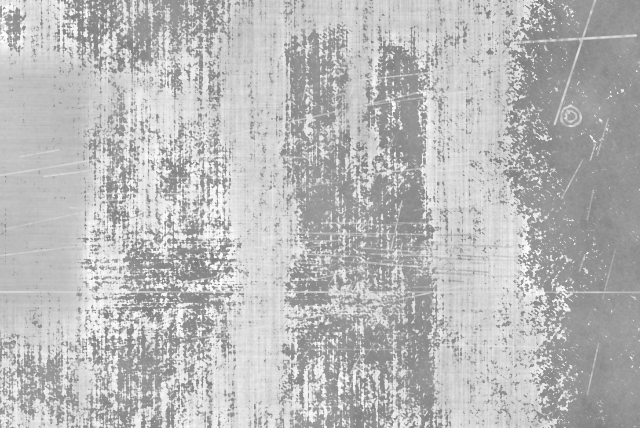
This texture is drawn by a Shadertoy shader. Its source:

```glsl
// Draws worn grey paint flaking off metal, with streaks, grain and scratches.

const float ASPECT = 1.5;
const float METAL = 0.575;
const float PAINT = 0.825;
const float SCRATCH_WHITE = 0.90;

float hash(vec2 p) {
    return fract(sin(dot(p, vec2(127.1, 311.7))) * 43758.545);
}

float noise(vec2 p) {
    vec2 i = floor(p), f = fract(p);
    f = f * f * (3.0 - 2.0 * f);
    return mix(mix(hash(i), hash(i + vec2(1, 0)), f.x),
               mix(hash(i + vec2(0, 1)), hash(i + vec2(1, 1)), f.x), f.y);
}

float fbm(vec2 p) {
    float sum = 0.0, amp = 0.5;
    for (int i = 0; i < 4; i++) {
        sum += amp * noise(p);
        p = mat2(1.66, 1.24, -1.24, 1.66) * p + 17.3;
        amp *= 0.5;
    }
    return sum / 0.9375;
}

// Soft window that is 1 between lo and hi
float band(float x, float lo, float hi, float soft) {
    return smoothstep(lo - soft, lo + soft, x) * (1.0 - smoothstep(hi - soft, hi + soft, x));
}

// Speckle at three sizes, turned off the axes
float speckle(vec2 p) {
    vec2 r = mat2(0.82, 0.57, -0.57, 0.82) * p;
    return 0.44 * noise(r * 270.0) + 0.34 * noise(r.yx * 135.0 + 9.0) + 0.22 * noise(r * 52.0 + 33.0);
}

// Brushed lines along the second axis, fine and coarse
float brush(vec2 p) {
    return 0.6 * noise(p * vec2(310.0, 11.0)) + 0.4 * noise(p * vec2(125.0, 4.0) + 7.0);
}

// Broken straight scratch from a to b
float scratch(vec2 p, vec2 a, vec2 b, float width, float px) {
    vec2 ab = b - a;
    float t = clamp(dot(p - a, ab) / dot(ab, ab), 0.0, 1.0);
    float d = length(p - a - ab * t);
    float broken = 0.3 + 0.7 * noise(vec2(t * 30.0, a.y * 91.0));
    return (1.0 - smoothstep(width * 0.3, width + px, d)) * broken;
}

// Random scratches around a main direction, kept inside a box
float scratchField(vec2 p, float seed, int count, vec2 lo, vec2 hi, float angle, float spread, float size, float px) {
    float sum = 0.0;
    for (int i = 0; i < count; i++) {
        vec2 id = vec2(float(i), seed);
        vec2 a = mix(lo, hi, vec2(hash(id), hash(id + 3.7)));
        float turn = angle + (hash(id + 8.1) - 0.5) * spread;
        float len = size * (0.2 + pow(hash(id + 5.3), 2.0));
        float strength = 0.3 + 0.6 * hash(id + 1.9);
        sum = max(sum, strength * scratch(p, a, a + len * vec2(cos(turn), sin(turn)), 0.001, px));
    }
    return sum;
}

// How much metal shows through, region by region; q runs from 0 to 1
float wearMap(vec2 q) {
    float wear = 0.15;
    wear = max(wear, 0.60 * band(q.x, 0.09, 0.36, 0.04) * smoothstep(0.70, 0.90, q.y));
    wear = max(wear, 0.68 * band(q.x, -0.2, 0.035, 0.02) * band(q.y, 0.87, 0.96, 0.03));
    wear = max(wear, 0.43 * band(q.x, 0.13, 0.37, 0.04) * band(q.y, -0.2, 0.76, 0.1));
    wear = max(wear, 0.53 * band(q.x, 0.12, 0.36, 0.04) * band(q.y, 0.25, 0.45, 0.05));
    wear = max(wear, 0.45 * band(q.x, -0.2, 0.13, 0.03) * (1.0 - smoothstep(0.14, 0.28, q.y)));
    wear = max(wear, 0.60 * band(q.x, 0.45, 0.545, 0.03) * (1.0 - smoothstep(0.87, 0.99, q.y)));
    wear = max(wear, 0.70 * band(q.x, 0.58, 0.675, 0.02) * (1.0 - smoothstep(0.85, 0.98, q.y)));
    wear = max(wear, 0.60 * band(q.x, 0.46, 0.68, 0.03) * (1.0 - smoothstep(0.58, 0.72, q.y)));
    float edge = 0.81 + 0.045 * (1.0 - smoothstep(0.2, 0.45, q.y)) + 0.02 * smoothstep(0.8, 1.0, q.y);
    float rim = 0.6 * smoothstep(edge - 0.04, edge + 0.015, q.x) + 0.45 * smoothstep(edge, edge + 0.09, q.x);
    return max(wear, rim);
}

// Wobbly broken rings
float ringMark(vec2 p, vec2 centre, float px) {
    vec2 d = p - centre;
    float r = length(d) + 0.008 * (fbm(d * 90.0) - 0.5);
    float line = min(abs(r - 0.023), abs(r - 0.012));
    return (1.0 - smoothstep(0.001, 0.002 + px, line)) * (0.3 + 0.7 * noise(d * 110.0 + 40.0));
}

void mainImage(out vec4 fragColor, in vec2 fragCoord) {
    vec2 uv = fragCoord / iResolution.xy;
    vec2 p = uv * vec2(ASPECT, 1.0);
    float px = 1.0 / iResolution.y;

    // Worn regions with ragged outlines
    vec2 warp = vec2(fbm(p * 9.0), fbm(p * 9.0 + 31.0)) - 0.5;
    float wear = wearMap(uv + warp * vec2(0.06, 0.14));
    float smoothLeft = (1.0 - smoothstep(0.11, 0.15, uv.x + warp.x * 0.05)) * band(uv.y, 0.27, 0.85, 0.05);
    wear += (fbm(p * vec2(15.0, 10.0) + 5.0) - 0.5) * 0.65 * (1.0 - smoothLeft) - 0.15 * smoothLeft;

    // Flake threshold from grain and brushed streaks
    float grain = speckle(p);
    float vertical = brush(p);
    float horizontal = brush(p.yx + 3.0);
    float brushed = 1.0 - smoothstep(0.70, 0.82, uv.x);
    float level = band(uv.y, 0.22, 0.46, 0.08) * smoothstep(0.35, 0.6, noise(p * 7.0 + 60.0));
    float streaks = mix(vertical, horizontal, 0.08 + 0.75 * level);
    float threshold = 0.5 + 2.0 * (mix(grain, streaks, 0.1 + 0.3 * brushed) - 0.5);
    float bare = smoothstep(-0.19, 0.19, wear - threshold);

    // Paint and metal tones
    float cloud = fbm(p * vec2(5.0, 3.0) + 70.0) - 0.5;
    float paint = PAINT + 0.20 * cloud + 0.12 * (vertical - 0.5) + 0.06 * (horizontal - 0.5);
    paint += 0.06 * smoothstep(0.2, 0.5, wear) + 0.10 * (grain - 0.5);
    paint = mix(paint, 0.755 + 0.12 * cloud + 0.05 * (horizontal - 0.5) + 0.05 * (grain - 0.5), smoothLeft);
    float metal = METAL + 0.13 * (fbm(p * 8.0 + 20.0) - 0.5) + 0.09 * (grain - 0.5);
    metal += 0.015 * smoothstep(0.82, 0.9, uv.x);
    metal -= 0.03 * smoothstep(0.66, 0.78, fbm(p * vec2(24.0, 18.0)));
    float tone = mix(paint, metal, bare);

    // Fine scratches: level, steep, and dense level clusters, light and dark
    float marks = scratchField(p, 1.0, 40, vec2(-0.1, 0.0), vec2(1.2, 0.85), 0.08, 0.3, 0.35, px);
    marks = max(marks, scratchField(p, 2.0, 26, vec2(0.65, 0.0), vec2(1.45, 0.8), 1.2, 0.35, 0.12, px));
    marks = max(marks, scratchField(p, 3.0, 20, vec2(0.5, 0.38), vec2(1.0, 0.48), -0.03, 0.12, 0.35, px));
    float grooves = scratchField(p, 4.0, 22, vec2(0.95, 0.34), vec2(1.15, 0.47), -0.03, 0.1, 0.15, px);
    tone -= 0.2 * grooves * (1.0 - bare);

    // Long scratches and the ring
    vec2 bent = p + vec2(0.0, 0.012 * sin(p.x * 3.0));
    marks = max(marks, 0.7 * scratch(bent, vec2(0.0, 0.59), vec2(1.0, 0.79), 0.0012, px));
    marks = max(marks, 0.8 * scratch(bent, vec2(0.45, 0.22), vec2(1.08, 0.33), 0.0012, px));
    marks = max(marks, 0.8 * scratch(p, vec2(0.0, 0.318), vec2(1.5, 0.317), 0.0012, px));
    marks = max(marks, scratch(p, vec2(1.2, 0.90), vec2(1.49, 0.917), 0.0025, px));
    marks = max(marks, scratch(p, vec2(1.395, 1.0), vec2(1.30, 0.71), 0.002, px));
    marks = max(marks, ringMark(p, vec2(1.338, 0.727), px));
    tone = mix(tone, max(tone, SCRATCH_WHITE), clamp(marks, 0.0, 1.0));

    fragColor = vec4(vec3(clamp(tone, 0.0, 1.0)), 1.0);
}
```
